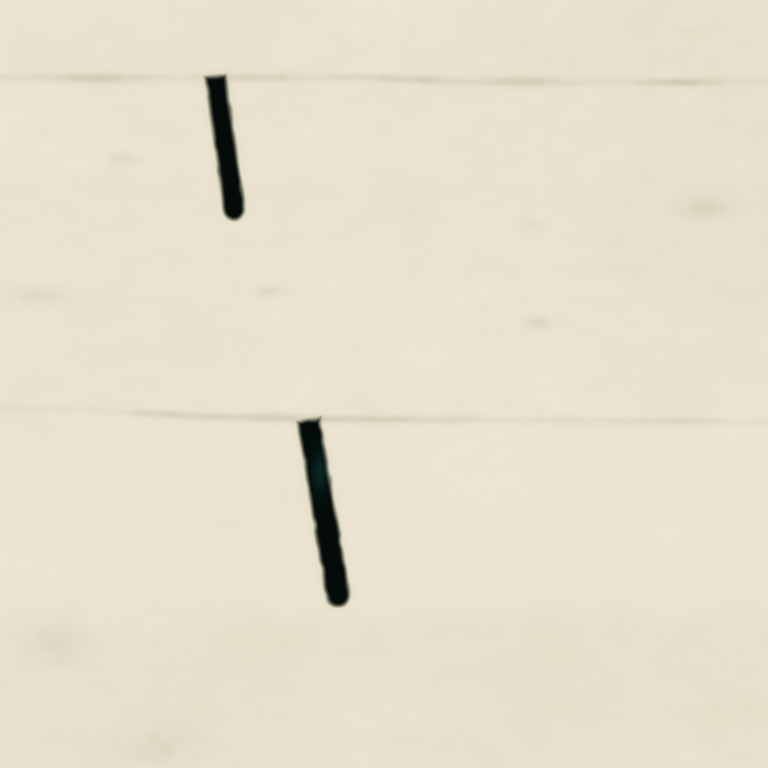
Write a Shadertoy shader that draws this texture.

```glsl
// Two slanted ink strokes on warm cream paper with faint, broken rules.
// Value noise mottles the paper and frays the ink; each stroke is a distance
// function with a flat top and a round foot, blurred softly at its edge.

float hash(vec2 p) {
    return fract(sin(dot(p, vec2(127.1, 311.7))) * 43758.5453);
}

float noise(vec2 p) {
    vec2 i = floor(p), f = fract(p);
    f = f * f * (3.0 - 2.0 * f);
    return mix(mix(hash(i), hash(i + vec2(1, 0)), f.x),
               mix(hash(i + vec2(0, 1)), hash(i + vec2(1, 1)), f.x), f.y);
}

// Layered noise, centred on zero
float fbm(vec2 p) {
    float sum = 0.0, amp = 0.5;
    for (int i = 0; i < 4; i++) {
        sum += amp * (noise(p) - 0.5);
        p = p * 2.03 + 17.3;
        amp *= 0.55;
    }
    return sum;
}

// Distance to a stroke cut flat at its top and rounded at its foot
float strokeDistance(vec2 p, vec2 top, vec2 foot, float radius) {
    vec2 axis = foot - top, q = p - top;
    float along = dot(q, axis) / dot(axis, axis);
    float side = length(q - axis * min(along, 1.0)) - radius;
    return max(side, -along * length(axis));
}

// Soft elliptical spot
float smudge(vec2 p, vec2 centre, vec2 size) {
    vec2 q = (p - centre) / size;
    return exp(-dot(q, q));
}

// Faint horizontal rule, broken up along its length
float rule(vec2 p, float y, float seed) {
    float d = (p.y - y) / 0.0055;
    float patches = smoothstep(0.25, 0.85, noise(vec2(p.x * 9.0 + seed, seed)));
    float grain = 0.65 + 0.7 * noise(p * vec2(60.0, 110.0) + seed);
    return exp(-d * d) * (0.3 + 0.5 * patches) * grain;
}

void mainImage(out vec4 fragColor, in vec2 fragCoord) {
    vec2 p = fragCoord / iResolution.xy;

    // Cream paper, mottled and stretched sideways
    float shade = 0.30 + 0.75 * fbm(p * vec2(6.0, 11.0));
    shade += 0.55 * fbm(p * vec2(30.0, 48.0) + 5.0);
    shade += 0.12 * (noise(p * 150.0) - 0.5);

    // Clean band under the lower rule, darker top right and foot of the sheet
    float band = smoothstep(0.20, 0.23, p.y) * (1.0 - smoothstep(0.435, 0.455, p.y));
    shade = mix(shade, 0.15 + 0.4 * (shade - 0.3), 0.8 * band);
    shade += 0.22 * smoothstep(0.45, 0.9, p.x) * smoothstep(0.44, 0.75, p.y);
    shade += 0.28 * (1.0 - smoothstep(0.17, 0.215, p.y));
    shade -= 0.25 * smudge(p, vec2(0.53, 0.54), vec2(0.06, 0.02));
    vec3 color = mix(vec3(0.928, 0.898, 0.830), vec3(0.897, 0.867, 0.785),
                     clamp(shade, -0.2, 1.3));

    // Rules that sag a little to the right
    float upperY = 0.899 - 0.006 * smoothstep(0.45, 0.65, p.x);
    float lowerY = 0.468 - 0.011 * smoothstep(0.0, 0.4, p.x) - 0.006 * p.x;
    float stain = rule(p, upperY, 3.0) + 0.75 * rule(p, lowerY, 8.0);
    stain += 0.45 * smudge(p, vec2(0.13, 0.897), vec2(0.05, 0.007));
    stain += 0.55 * smudge(p, vec2(0.68, 0.894), vec2(0.045, 0.007));
    stain += 0.40 * smudge(p, vec2(0.35, 0.457), vec2(0.035, 0.007));

    // Stray smudges
    float spots = 0.50 * smudge(p, vec2(0.915, 0.729), vec2(0.032, 0.013));
    spots += 0.40 * smudge(p, vec2(0.160, 0.792), vec2(0.022, 0.009));
    spots += 0.40 * smudge(p, vec2(0.050, 0.615), vec2(0.035, 0.012));
    spots += 0.45 * smudge(p, vec2(0.697, 0.580), vec2(0.018, 0.010));
    spots += 0.35 * smudge(p, vec2(0.350, 0.620), vec2(0.022, 0.007));
    spots += 0.35 * smudge(p, vec2(0.690, 0.707), vec2(0.018, 0.010));
    spots += 0.30 * smudge(p, vec2(0.075, 0.160), vec2(0.040, 0.030));
    spots += 0.35 * smudge(p, vec2(0.210, 0.030), vec2(0.060, 0.025));
    stain += spots * (0.5 + noise(p * vec2(55.0, 75.0)));
    color = mix(color, vec3(0.76, 0.74, 0.65), clamp(0.65 * stain, 0.0, 0.9));

    // Ink strokes with slightly frayed edges
    float upper = strokeDistance(p, vec2(0.281, 0.900), vec2(0.305, 0.727), 0.0125);
    float lower = strokeDistance(p, vec2(0.402, 0.452), vec2(0.440, 0.226), 0.0142);
    float ink = min(upper, lower) + 0.0025 * (noise(p * 85.0) - 0.5);
    color = mix(color, vec3(0.80, 0.77, 0.62), 0.45 * exp(-max(ink, 0.0) / 0.004));

    // Near-black ink with a teal glint in the lower stroke
    vec3 inkColor = vec3(0.015, 0.045, 0.035);
    inkColor += vec3(0.02, 0.11, 0.11) * smudge(p, vec2(0.416, 0.385), vec2(0.010, 0.025));
    color = mix(color, inkColor, 1.0 - smoothstep(-0.0045, 0.0045, ink));

    fragColor = vec4(color, 1.0);
}
```
